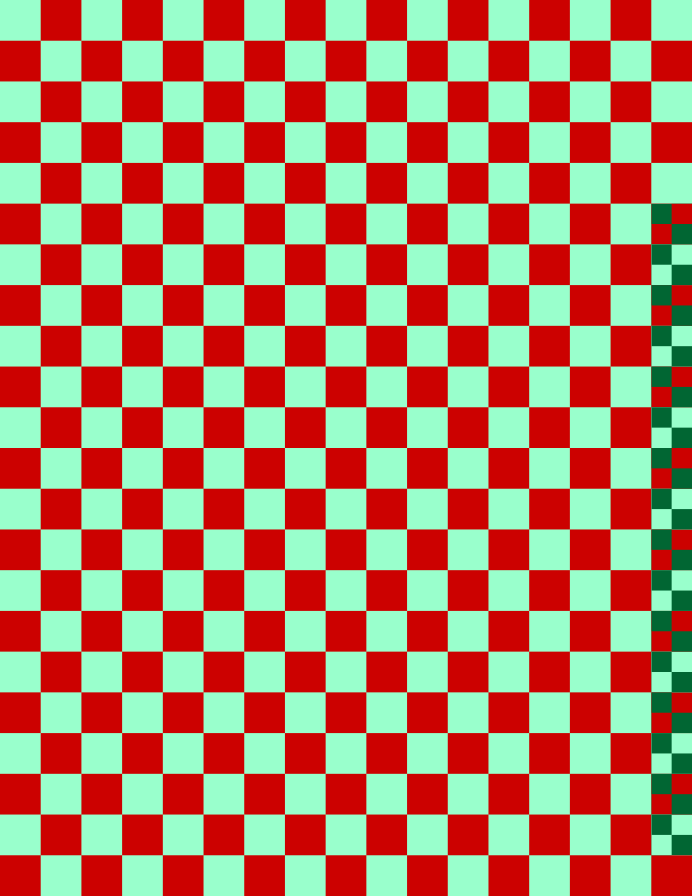
This pattern is drawn by a Shadertoy shader. Its source:

```glsl
// A red and mint checkerboard of 17 by 22 cells, with a strip in the last
// column whose cells are split into quarters, two of them dark green.
// Each checker is the product of two smoothed square waves.

#define GRID vec2(17.0, 22.0)
#define STRIP_MIN vec2(16.0, 1.0)
#define STRIP_MAX vec2(18.0, 17.0)
#define STRIP_SPLIT 2.0
#define EDGE_PIXELS 1.0
#define RED vec3(0.800, 0.005, 0.000)
#define MINT vec3(0.600, 1.000, 0.800)
#define GREEN vec3(0.005, 0.400, 0.200)

// +1 in even unit cells, -1 in odd ones, with a ramp of the given width
vec2 squareWave(vec2 p, vec2 ramp) {
    vec2 edgeDistance = abs(mod(p - 0.5, 2.0) - 1.0) - 0.5;
    return clamp(2.0 * edgeDistance / ramp, -1.0, 1.0);
}

// 1 where column + row is even, 0 where it is odd
float checker(vec2 p, vec2 ramp) {
    vec2 wave = squareWave(p, ramp);
    return 0.5 + 0.5 * wave.x * wave.y;
}

// Smoothed coverage of an axis-aligned box
float boxMask(vec2 p, vec2 low, vec2 high, vec2 ramp) {
    vec2 inside = clamp(min(p - low, high - p) / ramp + 0.5, 0.0, 1.0);
    return inside.x * inside.y;
}

void mainImage(out vec4 fragColor, in vec2 fragCoord) {
    vec2 cell = fragCoord / iResolution.xy * GRID;
    vec2 ramp = EDGE_PIXELS * GRID / iResolution.xy;

    // Main board, red at the lower left
    vec3 color = mix(MINT, RED, checker(cell, ramp));

    // Green quarters at the upper left and lower right of each strip cell
    float quarters = 1.0 - checker(cell * STRIP_SPLIT, ramp * STRIP_SPLIT);
    color = mix(color, GREEN, quarters * boxMask(cell, STRIP_MIN, STRIP_MAX, ramp));

    fragColor = vec4(color, 1.0);
}
```
